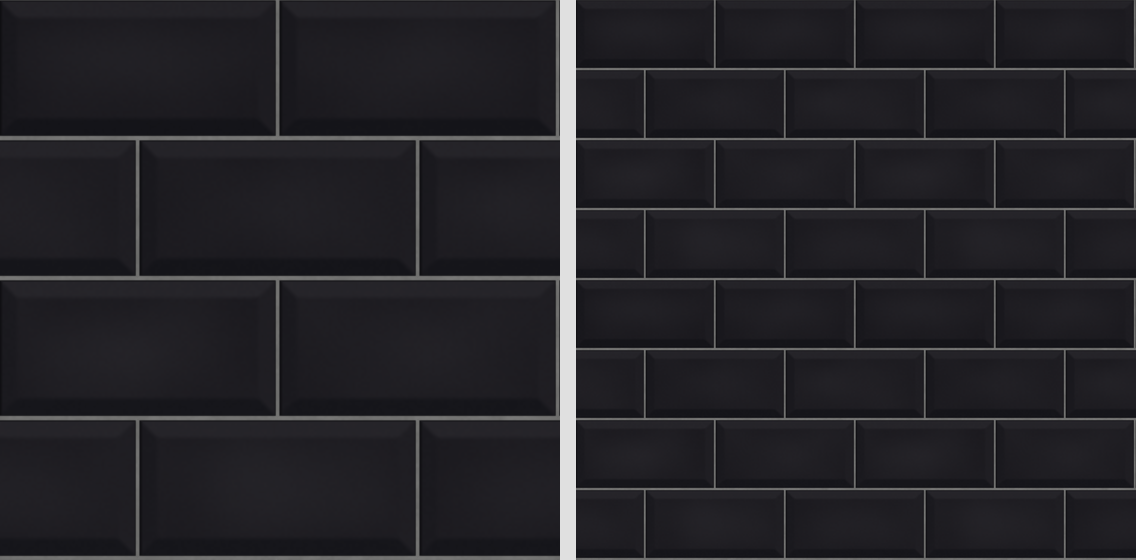
Left: one tile. Right: repeated 2 by 2.
Give the GLSL for this pattern, as a WebGL 1 fragment shader.

```glsl
precision highp float;
// Black bevelled wall tiles in a half-offset running bond with thin grey grout.

uniform vec2 u_resolution;

const vec2 TILES = vec2(2.0, 4.0);             // repeats across and down
const vec2 JOINT_ORIGIN = vec2(-0.0043, 0.0034);
const vec2 GROUT_HALF = vec2(0.0033, 0.0040);  // half widths: upright, level joints
const float EDGE_SOFT = 0.0019;
const float BEVEL_WIDTH = 0.031;
const float BEVEL_SOFT = 0.006;
const float MITRE_SOFT = 0.008;

const vec3 GROUT_LEVEL = vec3(0.455, 0.455, 0.45);
const vec3 GROUT_UPRIGHT = vec3(0.44, 0.44, 0.435);
const vec3 FACE = vec3(0.114, 0.109, 0.128);
const vec3 BEVEL_TOP = vec3(0.146, 0.141, 0.160);
const vec3 BEVEL_BOTTOM = vec3(0.084, 0.084, 0.103);
const vec3 BEVEL_LEFT = vec3(0.102, 0.099, 0.118);
const vec3 BEVEL_RIGHT = vec3(0.121, 0.116, 0.135);
const vec3 SHADOW = vec3(0.045, 0.045, 0.055);

const float TILE_VARIATION = 0.012;
const float CENTRE_GLOW = 0.020;
const float CLOUDING = 0.016;
const float GRAIN = 0.005;
const float GROUT_WEAR = 0.06;

float hash(vec2 p) {
  return fract(sin(dot(p, vec2(127.1, 311.7))) * 43758.5453);
}

// Value noise that wraps after "period" cells
float wrapNoise(vec2 uv, vec2 period) {
  vec2 p = uv * period;
  vec2 cell = floor(p);
  vec2 f = fract(p);
  f = f * f * (3.0 - 2.0 * f);
  vec2 a = mod(cell, period);
  vec2 b = mod(cell + 1.0, period);
  return mix(mix(hash(a), hash(vec2(b.x, a.y)), f.x),
             mix(hash(vec2(a.x, b.y)), hash(b), f.x), f.y);
}

// Glazed surface: q is measured from the tile centre, edge is the distance
// inward from the nearest upright and level sides
vec3 tileColor(vec2 q, vec2 edge, vec2 halfSize, vec2 id, vec2 uv) {
  // Flat face, clouded and lit in the middle
  vec2 r = q / halfSize;
  float glow = 1.0 - smoothstep(0.0, 1.1, length(r));
  float cloud = wrapNoise(uv, vec2(9.0, 11.0)) - 0.5;
  vec3 face = FACE + CENTRE_GLOW * glow + CLOUDING * cloud;

  // Four bevels meeting at mitred corners
  vec3 upright = mix(BEVEL_LEFT, BEVEL_RIGHT, step(0.0, q.x));
  vec3 level = mix(BEVEL_BOTTOM, BEVEL_TOP, step(0.0, q.y));
  float mitre = smoothstep(-MITRE_SOFT, MITRE_SOFT, edge.x - edge.y);
  vec3 bevel = mix(upright, level, mitre);
  float nearest = min(edge.x, edge.y);
  float flatness = smoothstep(BEVEL_WIDTH - BEVEL_SOFT,
                              BEVEL_WIDTH + BEVEL_SOFT, nearest);
  vec3 color = mix(bevel, face, flatness);

  // Tone differences between tiles and fine grain
  color += TILE_VARIATION * (hash(id + 3.7) - 0.5);
  color += GRAIN * (wrapNoise(uv, vec2(190.0)) - 0.5);

  // Dark rim along the joints, widest on the left
  float rimX = mix(0.0075, 0.0030, step(0.0, q.x));
  float rimY = mix(0.0018, 0.0038, step(0.0, q.y));
  float rim = max(1.0 - smoothstep(0.0, rimX, edge.x),
                  1.0 - smoothstep(0.0, rimY, edge.y));
  return mix(color, SHADOW, 0.85 * rim);
}

void main() {
  vec2 uv = gl_FragCoord.xy / u_resolution;

  // Running bond: even rows shift by half a tile
  vec2 p = (uv - JOINT_ORIGIN) * TILES;
  float row = mod(floor(p.y), TILES.y);
  p.x += 0.5 * (1.0 - mod(row, 2.0));
  vec2 id = vec2(mod(floor(p.x), TILES.x), row);
  vec2 q = (fract(p) - 0.5) / TILES;

  // Distance inward from the grout edges
  vec2 halfSize = 0.5 / TILES - GROUT_HALF;
  vec2 edge = halfSize - abs(q);
  vec3 tile = tileColor(q, edge, halfSize, id, uv);

  // Grout with slight uneven wear
  float wear = 0.6 * wrapNoise(uv, vec2(36.0)) + 0.4 * wrapNoise(uv, vec2(160.0));
  vec3 grout = mix(GROUT_UPRIGHT, GROUT_LEVEL, step(edge.y, edge.x));
  grout += GROUT_WEAR * (wear - 0.5);

  vec2 soft = max(vec2(EDGE_SOFT), 0.75 / u_resolution);
  vec2 inside = smoothstep(-soft, soft, edge);
  gl_FragColor = vec4(mix(grout, tile, inside.x * inside.y), 1.0);
}
```
